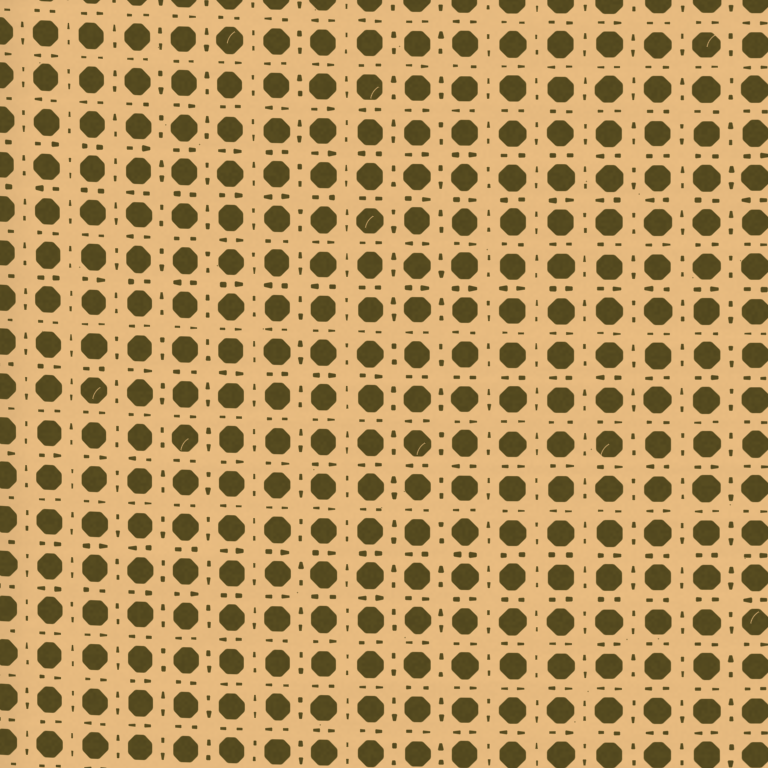
Write a Shadertoy shader that draws this pattern.

```glsl
// Woven cane webbing: octagonal holes on a gently bowed grid, with pairs of
// small dashes along the strands between them. Distance functions per cell,
// with hashed sizes, cut corners, jitter, light grain and a few scratches.

const vec3 CANE = vec3(0.905, 0.730, 0.498);
const vec3 HOLE = vec3(0.330, 0.288, 0.122);
const vec2 REPEATS = vec2(16.36, 17.3);
const vec2 FIRST_HOLE = vec2(0.0065, 0.0586);

vec2 hash22(vec2 p) {
    vec3 q = fract(p.xyx * vec3(0.1031, 0.1030, 0.0973));
    q += dot(q, q.yzx + 33.33);
    return fract((q.xx + q.yz) * q.zy);
}

float noise(vec2 p) {
    vec2 i = floor(p), f = fract(p);
    f = f * f * (3.0 - 2.0 * f);
    float low = mix(hash22(i).x, hash22(i + vec2(1, 0)).x, f.x);
    float high = mix(hash22(i + vec2(0, 1)).x, hash22(i + vec2(1, 1)).x, f.x);
    return mix(low, high, f.y);
}

float coverage(float d, float soft) {
    return 1.0 - smoothstep(-soft, soft, d);
}

// Bowed sheet: p runs rightward and downward from the top left
vec2 weaveCoords(vec2 p) {
    float left = pow(max(1.0 - p.x, 0.0), 3.0);
    float top = (1.0 - p.y) * (1.0 - p.y);
    vec2 bow = vec2(0.013 * sin(3.14159 * p.x) + 0.0078 * left * top, 0.0182 * left);
    return (p + bow - FIRST_HOLE) * REPEATS;
}

// Octagon whose four corners are cut by different amounts
float octagon(vec2 q, vec2 cell) {
    vec2 size = 0.278 + 0.028 * (hash22(cell + 17.0) - 0.5);
    q += 0.02 * (hash22(cell + 41.0) - 0.5);
    vec2 corner = step(0.0, q);
    float cut = mix(0.255, 0.287, hash22(cell * 2.0 + corner + 73.0).x);
    vec2 a = abs(q);
    float box = max(a.x - size.x, a.y - size.y);
    float bevel = (a.x + a.y) * 0.7071 - cut;
    float blend = max(0.03 - abs(box - bevel), 0.0);
    return max(box, bevel) + blend * blend * 8.0;
}

// Two tapered dashes per cell; q.x runs along the strand, q.y across it
float dashPair(vec2 q, vec2 cell, vec2 halfSize, float weight) {
    float side = q.x < 0.0 ? -1.0 : 1.0;
    vec2 shape = hash22(cell * 2.0 + side * 0.5 + 5.0);
    vec2 shift = hash22(cell * 2.0 + side * 0.5 + 91.0) - 0.5;
    vec2 local = vec2(abs(q.x) - 0.175, q.y) + shift * vec2(0.04, 0.022);
    vec2 size = halfSize * mix(vec2(0.75), vec2(1.2), shape) * vec2(mix(0.85, 1.1, weight), mix(0.5, 1.2, weight));
    size.y *= 1.0 - (shape.x - 0.3) * clamp(local.x / size.x, -1.0, 1.0) * 0.6;
    float radius = 0.6 * min(size.x, size.y);
    vec2 d = abs(local) - size + radius;
    return length(max(d, 0.0)) + min(max(d.x, d.y), 0.0) - radius;
}

// Short pale arc across an occasional hole
float scratch(vec2 q, vec2 cell) {
    vec2 h = hash22(cell + 137.0);
    vec2 center = 0.24 * (hash22(cell + 211.0) - 0.5);
    float arc = abs(length(q - center - vec2(0.3, 0.2)) - 0.36) - 0.009;
    float d = max(arc, length(q - center) - 0.15);
    return h.x > 0.975 ? d : 1.0;
}

void mainImage(out vec4 fragColor, in vec2 fragCoord) {
    vec2 p = fragCoord / iResolution.y;
    p.y = 1.0 - p.y;
    float soft = 0.9 * REPEATS.x / iResolution.y;
    vec2 aspect = vec2(1.0, REPEATS.x / REPEATS.y);

    vec2 u = weaveCoords(p);
    vec2 cell = floor(u + 0.5);
    vec2 q = (u - cell) * aspect;

    // Strand lines lie halfway between holes
    vec2 line = floor(u);
    vec2 across = (fract(u) - 0.5) * aspect;
    float rowWeight = hash22(vec2(line.y, 301.0)).x;
    float columnWeight = hash22(vec2(line.x, 407.0)).y;

    float holes = octagon(q, cell);
    float rows = dashPair(vec2(q.x, across.y), vec2(cell.x, line.y) + 500.0,
                          vec2(0.076, 0.048), rowWeight);
    float columns = dashPair(vec2(q.y, across.x), vec2(cell.y, line.x) + 800.0,
                             vec2(0.063, 0.041), columnWeight);
    float dark = coverage(min(holes, min(rows, columns)), soft);
    dark *= 1.0 - 0.75 * coverage(scratch(q, cell), soft);

    // Rare tiny specks on the cane
    vec2 speckGrid = p * 45.0;
    vec2 speckCell = floor(speckGrid);
    vec2 speckPos = 0.2 + 0.6 * hash22(speckCell + 19.0);
    float speck = coverage(length(fract(speckGrid) - speckPos) - 0.035, 0.05);
    speck *= step(0.98, hash22(speckCell + 61.0).x);

    // Soft streaks, fine grain and a slightly shaded left edge
    float grain = noise(p * 260.0) - 0.5;
    float streak = noise(p * vec2(4.0, 85.0)) - 0.5;
    vec3 cane = CANE * (1.0 + 0.018 * streak + 0.016 * grain);
    cane *= 1.0 - 0.04 * (1.0 - smoothstep(0.0, 0.05, p.x));
    vec3 hole = HOLE * (1.0 + 0.09 * grain);
    vec3 color = mix(cane, hole, max(dark, 0.55 * speck));
    fragColor = vec4(color, 1.0);
}
```
